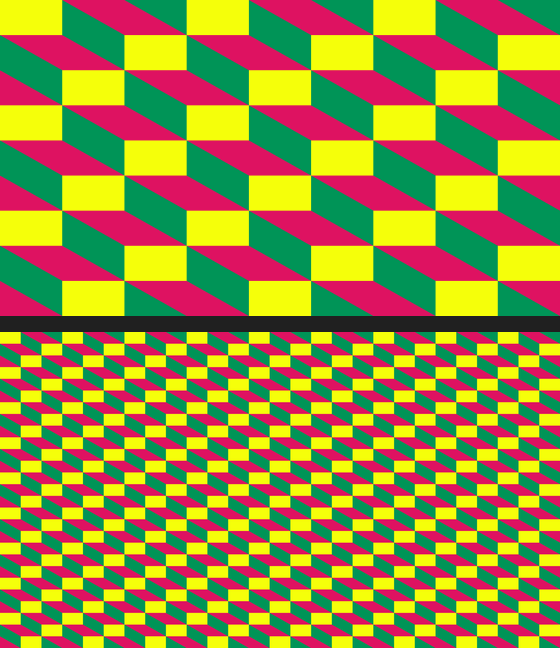
Top: one tile. Bottom: repeated 3 by 3.
Reproduce this pattern procedurally as a WebGL 2 fragment shader.

```glsl
#version 300 es
precision highp float;
// Tumbling-block pattern on a 9 x 9 grid: a yellow box with a pink and a green
// parallelogram, shifted by one cell per row. Each cell is plain or cut by a diagonal,
// and the four cells around the nearest grid corner are blended by pixel coverage.

uniform vec2 u_resolution;
out vec4 outColor;

const float CELLS = 9.0;   // cells across and down; a multiple of PERIOD, so it tiles
const float PERIOD = 3.0;  // cells per repeat
const float SHIFT = 2.0;   // phase of the lower left cell

const vec3 YELLOW = vec3(0.96, 1.00, 0.04);
const vec3 PINK = vec3(0.87, 0.07, 0.38);
const vec3 GREEN = vec3(0.00, 0.58, 0.34);

// Share of a pixel on the positive side of an edge
float coverage(float dist, float pixelSize) {
    return clamp(dist / pixelSize + 0.5, 0.0, 1.0);
}

// Colour of one cell at p, with p and pixel in cell units
vec3 cellColor(vec2 cell, vec2 p, vec2 pixel) {
    // Half a step keeps the phase clear of rounding errors
    float phase = mod(cell.x - cell.y + SHIFT + 0.5, PERIOD);
    if (phase < 1.0) return YELLOW;

    // Falling diagonal, from upper left to lower right
    vec2 local = p - cell;
    float upper = coverage(local.x + local.y - 1.0, length(pixel));
    return phase < 2.0 ? mix(GREEN, PINK, upper) : mix(PINK, GREEN, upper);
}

// Box-filtered pattern around the nearest grid corner
vec3 blocks(vec2 p, vec2 pixel) {
    vec2 corner = floor(p + 0.5);
    float right = coverage(p.x - corner.x, pixel.x);
    float top = coverage(p.y - corner.y, pixel.y);

    vec3 below = mix(cellColor(corner + vec2(-1.0, -1.0), p, pixel),
                     cellColor(corner + vec2(0.0, -1.0), p, pixel), right);
    vec3 above = mix(cellColor(corner + vec2(-1.0, 0.0), p, pixel),
                     cellColor(corner, p, pixel), right);
    return mix(below, above, top);
}

void main() {
    vec2 pixel = CELLS / u_resolution;
    outColor = vec4(blocks(gl_FragCoord.xy * pixel, pixel), 1.0);
}
```
